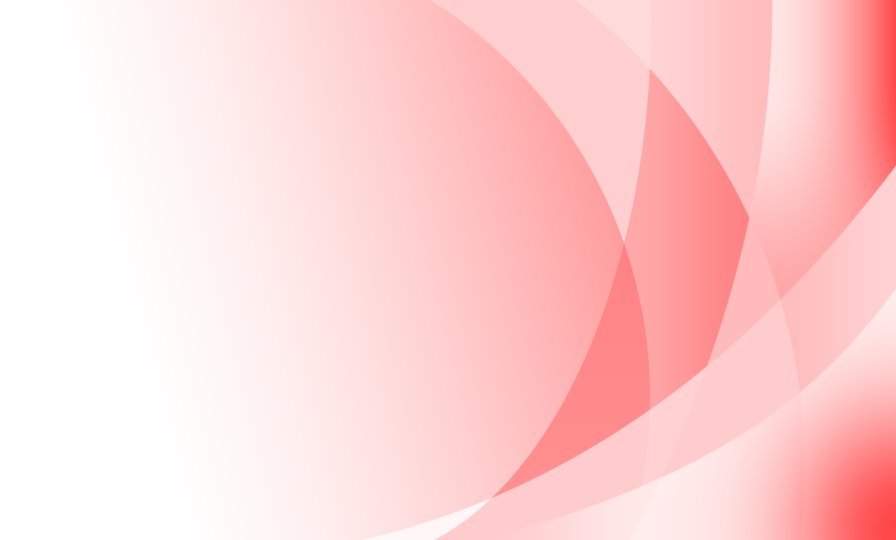
Reproduce this background procedurally as a WebGL 2 fragment shader.

```glsl
#version 300 es
precision highp float;
// Overlapping translucent red arcs sweeping across a white to red background.
uniform vec2 u_resolution;
out vec4 fragColor;

// Antialiased coverage: 1 where d is positive
float cover(float d) {
    return clamp(0.5 + d / max(fwidth(d), 1e-5), 0.0, 1.0);
}

// Positive inside an ellipse whose left side is open
float bulge(vec2 p, vec2 center, vec2 radii) {
    vec2 q = (p - center) / radii;
    return 1.0 - length(vec2(max(q.x, 0.0), q.y));
}

void main() {
    vec2 p = gl_FragCoord.xy / u_resolution.y;
    p.x *= 1.6623 * u_resolution.y / u_resolution.x;
    float drop = 1.0 - p.y;

    // Arcs that bulge to the right
    float inDisc = cover(bulge(p, vec2(0.338, 0.264), vec2(0.868)));
    float inWideDisc = cover(bulge(p, vec2(0.400, 0.134), vec2(1.093)));
    float inOval = cover(bulge(p, vec2(0.654, 0.968), vec2(0.554, 1.006)));
    float inParabola = cover(1.433 - 0.264 * drop * drop - p.x);

    // Ribbon edges rising to the right
    float a = max(p.x - 0.671, 0.0);
    float b = max(p.x - 0.887, 0.0);
    float aboveRibbon = cover(p.y - a * (0.225 + 0.4 * a + 0.08 * a * a * a));
    float aboveCorner = cover(p.y - b * (0.24 + 0.28 * b + 0.4 * b * b * b * b));

    // Redness of the large left field and the glow on the right edge
    float ramp = max((p.x - 0.25 * drop - 0.043) / 0.952, 0.0);
    float field = 0.36 * pow(ramp, 1.5);
    float side = max((p.x - 1.41) / 0.252, 0.0);
    float sideGlow = mix(0.1 + 0.62 * side * side, 0.36, smoothstep(0.15, 0.6, drop));

    // Upper facets, from the outermost inward
    float outer = mix(sideGlow, 0.17 + 0.09 * smoothstep(1.2, 1.43, p.x), inParabola);
    outer = mix(outer, 0.14, inOval);
    float inner = mix(0.27, 0.34 + 0.15 * smoothstep(1.16, 1.4, p.x), inParabola);
    inner = mix(inner, 0.19, inOval);
    float core = mix(0.425 + 0.12 * p.y, field, inOval);
    float upper = mix(mix(outer, inner, inWideDisc), core, inDisc);

    // Pale ribbon, fading out at its left tip
    float ribbon = mix(mix(0.26, 0.18, smoothstep(1.45, 1.66, p.x)), 0.2, inWideDisc);
    ribbon = mix(ribbon + 0.02 * inDisc - 0.02 * inParabola, 0.03, inOval);

    // Lower right corner with its round glow
    vec2 q = (p - vec2(1.675, 0.015)) / vec2(0.21, 0.24);
    float corner = 0.05 + 0.02 * inWideDisc + 0.68 * exp(-dot(q, q));
    corner = mix(corner, mix(0.2, 0.09, smoothstep(0.9, 1.2, p.x)), inParabola);

    float redness = mix(mix(corner, ribbon, aboveCorner), upper, aboveRibbon);
    fragColor = vec4(mix(vec3(1.0), vec3(1.0, 0.0, 0.01), redness), 1.0);
}
```
